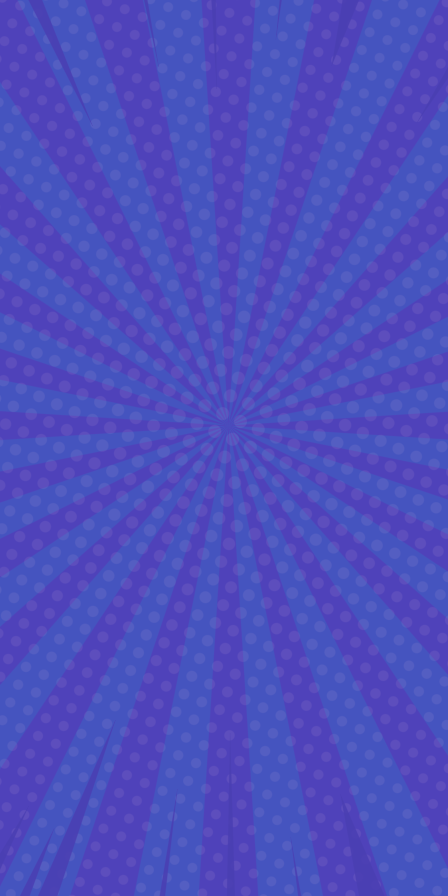
This background is drawn by a WebGL 1 fragment shader. Its source:

```glsl
precision highp float;

uniform vec2 u_resolution;

const float PI = 3.14159265;

// Coverage of a shape from its signed distance
float fill(float dist) {
    float soft = 0.8 / u_resolution.x;
    return 1.0 - smoothstep(-soft, soft, dist);
}

// Alternating wedges around the focus, one centred straight up
float rays(vec2 p) {
    float sector = PI / 12.0;
    float turn = abs(fract(atan(p.x, p.y) / sector + 0.5) - 0.5);
    return fill((turn - 0.242) * sector * length(p));
}

// Tilted square lattice of dots that shrink away from the focus
float dots(vec2 p) {
    float pitch = 0.0434;
    float tilt = radians(23.8);
    float c = cos(tilt), s = sin(tilt);
    vec2 q = mat2(c, s, -s, c) * (p + vec2(0.0305, 0.013));
    vec2 cell = (fract(q / pitch + 0.5) - 0.5) * pitch;
    float radius = mix(0.0145, 0.011, smoothstep(0.0, 0.95, length(p)));
    return fill(length(cell) - radius);
}

// Thin wedge opening outward from its tip, angle measured from vertical
float spike(vec2 p, float degrees, float tip, float slope) {
    float a = radians(degrees);
    vec2 dir = vec2(sin(a), cos(a));
    float along = dot(p, dir) - tip;
    float across = abs(p.x * dir.y - p.y * dir.x);
    return fill(across - slope * along) * step(0.0, along);
}

float spikes(vec2 up) {
    vec2 down = vec2(up.x, -up.y);
    float cover = 0.0;

    // Fans near the vertical, ending in a broad spike
    for (int n = 0; n < 4; n++) {
        float i = float(n);
        float slope = 0.025 + 0.09 * step(2.5, i);
        float wave = sin(2.0 * i);
        cover = max(cover, spike(up, -11.0 + 9.0 * i, 0.815 - 0.07 * wave, slope));
        cover = max(cover, spike(down, -8.0 + 8.3 * i, 0.818 - 0.146 * wave, slope));
    }

    // Long outer spikes
    cover = max(cover, spike(up, -24.4, 0.734, 0.045));
    cover = max(cover, spike(up, 31.9, 0.795, 0.05));
    cover = max(cover, spike(down, -21.0, 0.703, 0.048));
    cover = max(cover, spike(down, -23.4, 0.979, 0.06));
    cover = max(cover, spike(down, -27.7, 0.958, 0.06));
    return cover;
}

void main() {
    vec2 focus = vec2(0.51, 0.525);
    vec2 p = (gl_FragCoord.xy - focus * u_resolution) / u_resolution.x;

    vec3 blue = vec3(0.27, 0.33, 0.75);
    vec3 violet = vec3(0.31, 0.26, 0.73);
    vec3 shadow = vec3(0.29, 0.245, 0.70);
    vec3 pink = vec3(0.93, 0.75, 0.85);

    vec3 color = mix(blue, violet, rays(p));
    color = mix(color, pink, 0.09 * dots(p));
    color = mix(color, shadow, 0.9 * spikes(p));
    gl_FragColor = vec4(color, 1.0);
}
```
